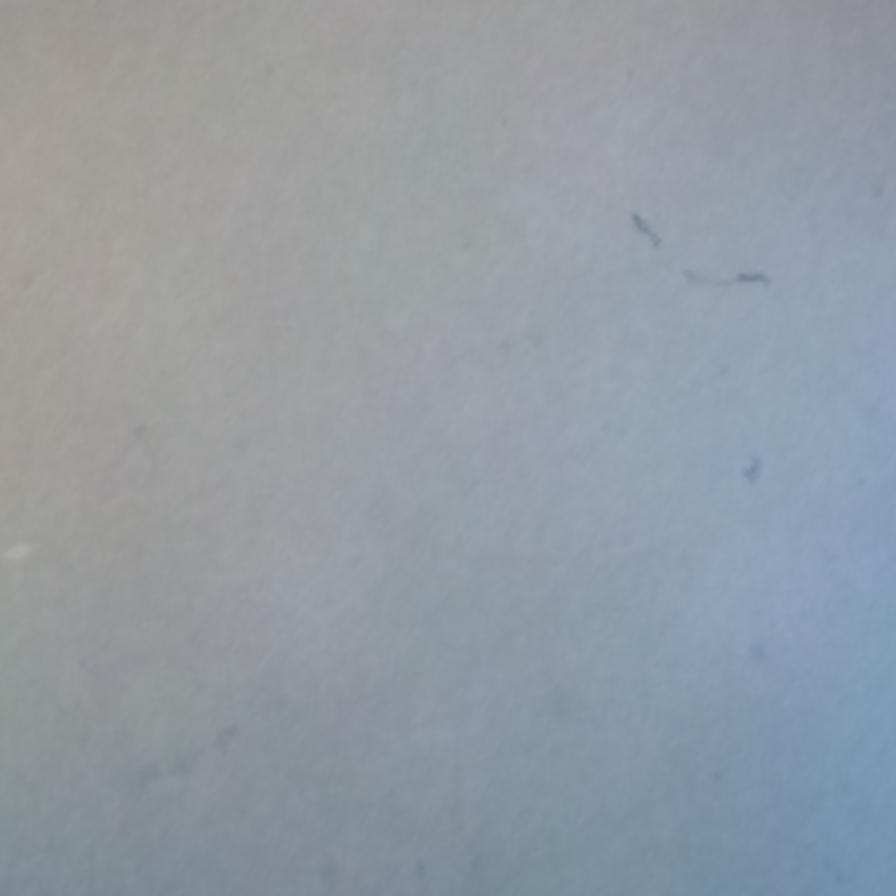
A WebGL 2 fragment shader for this texture:

```glsl
#version 300 es
precision highp float;
// A softly lit plaster wall: warm grey at the left, blue at the right, darker below.
// A smooth 3 by 3 colour gradient carries faint tinted blotches, fine slanted
// mottling, scattered specks and a few blurred scuffs.

uniform vec2 u_resolution;
out vec4 fragColor;

float hash(vec2 p) {
    return fract(sin(dot(p, vec2(12.9898, 78.233))) * 43758.5453);
}

float noise(vec2 p) {
    vec2 i = floor(p), f = fract(p);
    f = f * f * (3.0 - 2.0 * f);
    return mix(mix(hash(i), hash(i + vec2(1, 0)), f.x),
               mix(hash(i + vec2(0, 1)), hash(i + vec2(1, 1)), f.x), f.y);
}

// Noise of several octaves, centred on zero
float fbm(vec2 p) {
    float sum = 0.0, amp = 0.5;
    for (int i = 0; i < 4; i++) {
        sum += amp * (noise(p) - 0.5);
        p = mat2(1.6, 1.2, -1.2, 1.6) * p + 7.3;
        amp *= 0.5;
    }
    return sum;
}

// Parabola through a, b and c at t = 0, 0.5 and 1
vec3 blend3(vec3 a, vec3 b, vec3 c, float t) {
    return a * (1.0 - t) * (1.0 - 2.0 * t) + b * 4.0 * t * (1.0 - t) + c * t * (2.0 * t - 1.0);
}

vec3 wallLight(vec2 uv) {
    vec3 low = blend3(vec3(0.48, 0.54, 0.58), vec3(0.485, 0.545, 0.595), vec3(0.445, 0.57, 0.68), uv.x);
    vec3 middle = blend3(vec3(0.625, 0.615, 0.59), vec3(0.60, 0.63, 0.66), vec3(0.545, 0.625, 0.72), uv.x);
    vec3 high = blend3(vec3(0.61, 0.60, 0.575), vec3(0.62, 0.62, 0.62), vec3(0.56, 0.57, 0.605), uv.x);
    vec3 col = blend3(low, middle, high, uv.y);
    vec2 d = (uv - vec2(0.82, 0.57)) / vec2(0.2, 0.25);
    return col + vec3(0.012, 0.02, 0.025) * exp(-dot(d, d));
}

// Blurred stroke from a to b, broken up by noise
float scuff(vec2 p, vec2 a, vec2 b, float width) {
    p += 0.02 * vec2(fbm(p * 50.0), fbm(p * 50.0 + 19.0));
    vec2 ab = b - a;
    float d = length(p - a - ab * clamp(dot(p - a, ab) / dot(ab, ab), 0.0, 1.0));
    return exp(-d * d / (width * width)) * smoothstep(0.0, 0.9, noise(p * 65.0));
}

// Small dim spots of random place, size and slant
float specks(vec2 p) {
    float sum = 0.0;
    for (int i = 0; i < 32; i++) {
        float k = float(i) + 1.0;
        vec2 d = p - vec2(hash(vec2(k, 1.7)), hash(vec2(k, 5.3)));
        float angle = 0.6 + 1.6 * hash(vec2(k, 9.1));
        d = mat2(cos(angle), -sin(angle), sin(angle), cos(angle)) * d;
        float size = mix(0.004, 0.012, pow(hash(vec2(k, 3.9)), 2.0));
        d /= size * vec2(1.4, 0.9);
        sum += mix(0.015, 0.04, hash(vec2(k, 6.1))) * exp(-dot(d, d));
    }
    return sum;
}

void main() {
    vec2 uv = gl_FragCoord.xy / u_resolution;
    vec3 col = wallLight(uv);

    // Broad shading and pink to green blotches
    col += 0.038 * fbm(uv * 6.0 + 3.0);
    col += vec3(0.022, -0.018, 0.014) * fbm(uv * 10.0 + 31.0);
    col += vec3(0.014, 0.0, -0.016) * fbm(uv * 15.0 + 57.0);

    // Fine mottling, slightly stretched along a diagonal
    vec2 slanted = mat2(0.8, 0.6, -0.6, 0.8) * uv;
    col += 0.033 * fbm(slanted * vec2(75.0, 50.0));
    col += 0.015 * (noise(slanted * vec2(190.0, 130.0) + 11.0) - 0.5);

    // Specks and scuffs
    float marks = specks(uv);
    marks += 0.12 * scuff(uv, vec2(0.705, 0.755), vec2(0.735, 0.725), 0.006);
    marks += 0.13 * scuff(uv, vec2(0.77, 0.685), vec2(0.85, 0.69), 0.007);
    marks += 0.11 * scuff(uv, vec2(0.835, 0.465), vec2(0.838, 0.482), 0.009);
    marks += 0.045 * scuff(uv, vec2(0.16, 0.13), vec2(0.27, 0.18), 0.012);
    col -= marks * vec3(1.0, 0.95, 0.8);
    col += 0.05 * scuff(uv, vec2(0.0, 0.375), vec2(0.035, 0.39), 0.007);

    fragColor = vec4(clamp(col, 0.0, 1.0), 1.0);
}
```
